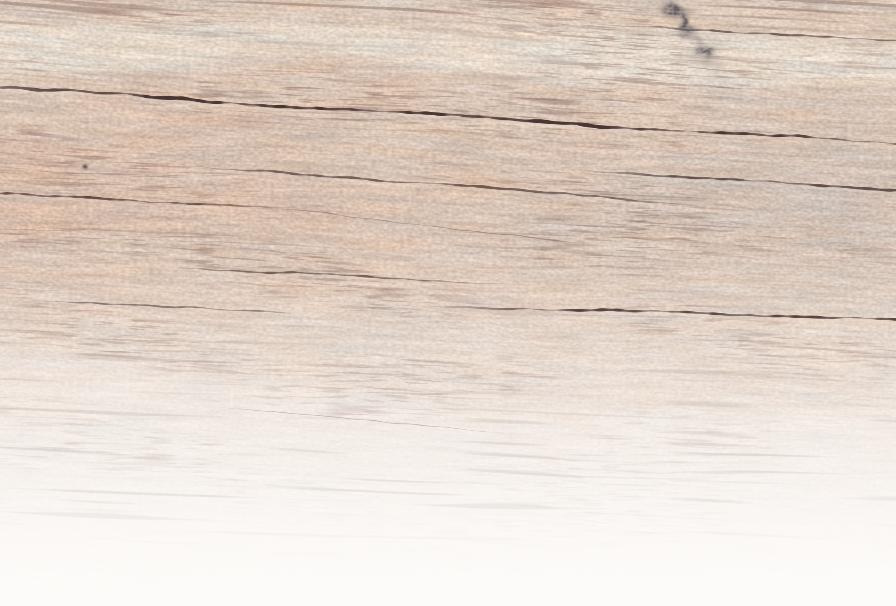
This texture is drawn by a WebGL 2 fragment shader. Its source:

```glsl
#version 300 es
precision highp float;
uniform vec2 u_resolution;
out vec4 fragColor;

const vec3 WHITE = vec3(0.992, 0.984, 0.976);
const vec3 TAN = vec3(0.865, 0.785, 0.722);
const vec3 ROSE = vec3(0.845, 0.735, 0.665);
const vec3 GRAY = vec3(0.80, 0.75, 0.715);
const vec3 CREAM = vec3(0.905, 0.865, 0.815);
const vec3 FIBER = vec3(0.57, 0.46, 0.42);
const vec3 CRACK = vec3(0.29, 0.21, 0.20);
const vec3 KNOT = vec3(0.36, 0.34, 0.36);

// Long cracks: start and end points
const int CRACKS = 10;
const vec4 ENDS[CRACKS] = vec4[CRACKS](
    vec4(-0.2, 0.874, 1.2, 0.744), vec4(-0.2, 0.692, 0.35, 0.656),
    vec4(0.14, 0.735, 0.82, 0.656), vec4(0.62, 0.722, 1.2, 0.668),
    vec4(0.17, 0.560, 0.58, 0.531), vec4(0.02, 0.506, 0.36, 0.484),
    vec4(0.45, 0.497, 1.2, 0.464), vec4(0.66, 0.959, 1.2, 0.917),
    vec4(0.25, 0.666, 0.68, 0.592), vec4(0.22, 0.332, 0.60, 0.282));
const float DEPTH[CRACKS] = float[CRACKS](
    1.0, 0.9, 0.7, 0.8, 0.7, 0.55, 0.9, 0.7, 0.35, 0.25);

vec2 gradient(vec2 cell) {
    vec3 h = fract(cell.xyx * vec3(0.1031, 0.1030, 0.0973));
    h += dot(h, h.yzx + 33.33);
    float angle = 6.2832 * fract((h.x + h.y) * h.z);
    return vec2(cos(angle), sin(angle));
}

// Gradient noise, roughly -0.7 to 0.7
float noise(vec2 p) {
    vec2 i = floor(p), f = fract(p);
    vec2 u = f * f * f * (f * (f * 6.0 - 15.0) + 10.0);
    vec2 e = vec2(0.0, 1.0);
    float low = mix(dot(gradient(i), f), dot(gradient(i + e.yx), f - e.yx), u.x);
    float high = mix(dot(gradient(i + e), f - e), dot(gradient(i + 1.0), f - 1.0), u.x);
    return mix(low, high, u.y);
}

float fbm(vec2 p) {
    float sum = 0.0, amp = 0.6;
    for (int i = 0; i < 4; i++) {
        sum += amp * noise(p);
        p = p * 2.03 + 17.3;
        amp *= 0.55;
    }
    return sum;
}

// Soft band centred on a height
float band(float y, float centre, float halfWidth) {
    float d = (y - centre) / halfWidth;
    return exp(-d * d);
}

float blob(vec2 p, vec2 centre, vec2 radius) {
    vec2 d = (p - centre) / radius;
    return exp(-dot(d, d));
}

// Tapered dark line between two points
float crack(vec2 uv, vec4 ends, float width, float wobble, float pixel) {
    float t = (uv.x - ends.x) / (ends.z - ends.x);
    float taper = smoothstep(0.0, 0.25, t) * (1.0 - smoothstep(0.75, 1.0, t));
    float d = abs(uv.y - mix(ends.y, ends.w, t) - wobble);
    float w = width * mix(0.4, 1.0, taper);
    return taper * (1.0 - smoothstep(max(w - 0.5 * pixel, 0.0), w + 0.5 * pixel, d));
}

// Thin broken fibers found where stretched noise peaks
float fibers(vec2 grain, vec2 scale, float threshold) {
    return smoothstep(threshold, threshold + 0.25, noise(grain * scale));
}

vec3 woodTone(vec2 uv, vec2 grain) {
    float cloud = fbm(grain * vec2(2.5, 10.0) + 4.0);
    float warm = smoothstep(0.8, 0.05, uv.x) * band(uv.y, 0.69, 0.17);
    vec3 tone = mix(TAN, ROSE, clamp(warm * 0.65 + cloud * 0.7, 0.0, 1.0));
    float cool = smoothstep(0.35, 1.0, uv.x) * band(uv.y, 0.66, 0.14);
    tone = mix(tone, GRAY, clamp(cool * 0.6 - cloud * 0.6, 0.0, 0.8));
    // Pale arch below the top edge
    float arch = 0.865 + 0.045 * band(uv.x, 0.33, 0.16) - 0.01 * uv.x + 0.02 * cloud;
    float pale = smoothstep(arch - 0.015, arch + 0.025, uv.y);
    pale *= 1.0 - 0.85 * smoothstep(0.945, 0.985, uv.y + 0.025 * uv.x + 0.03 * cloud);
    return mix(tone, CREAM, pale * 0.85);
}

void main() {
    vec2 uv = gl_FragCoord.xy / u_resolution;
    float pixel = 1.0 / u_resolution.y;
    float drift = 0.011 * noise(vec2(uv.x * 3.0, uv.y * 5.0));
    vec2 grain = vec2(uv.x * 1.48, uv.y + uv.x * mix(0.05, 0.09, uv.y) + drift);

    // Wood tone and white wash
    float wash = smoothstep(0.0, 0.74, uv.y);
    float paleEdge = 0.42 - 0.10 * smoothstep(0.0, 0.6, uv.x);
    float edge = smoothstep(paleEdge - 0.03, paleEdge + 0.03, uv.y + drift);
    wash *= mix(0.82, 1.08, edge);
    vec3 color = mix(WHITE, woodTone(uv, grain), min(wash, 1.0));

    // Grain streaks and crisp speckle
    float ink = min(wash, 1.0);
    float streak = fbm(grain * vec2(7.0, 85.0));
    float speckle = noise(grain * vec2(150.0, 230.0)) + 0.6 * noise(grain * vec2(70.0, 210.0));
    color += ink * (streak * 0.11 + speckle * 0.085);
    color += ink * vec3(0.035, 0.0, -0.03) * noise(grain * vec2(7.0, 48.0) + 9.0);
    float patches = smoothstep(-0.2, 0.4, noise(grain * vec2(2.5, 11.0) + 31.0));
    for (int i = 0; i < 4; i++) {
        float k = float(i);
        vec2 scale = vec2(6.0 + 4.0 * k, 125.0 + 35.0 * k);
        float mask = fibers(grain + k * 7.1, scale, 0.22);
        color = mix(color, FIBER, mask * ink * (0.08 + 0.34 * patches));
    }
    float topStreaks = fibers(grain + 2.7, vec2(3.0, 120.0), 0.08);
    color = mix(color, FIBER, 0.5 * topStreaks * smoothstep(0.93, 0.98, uv.y));
    float faint = fibers(grain + 13.0, vec2(3.0, 105.0), 0.26);
    color = mix(color, GRAY * 0.9, faint * 0.3 * smoothstep(0.06, 0.25, uv.y));

    // Broken cracks with a worn pale lip
    for (int i = 0; i < CRACKS; i++) {
        float k = float(i);
        float wobble = 0.005 * noise(vec2(uv.x * 5.0, k * 3.7))
            + 0.003 * noise(vec2(uv.x * 32.0, k * 5.3));
        float rough = noise(vec2(uv.x * 14.0, k * 9.1 + 0.4))
            + 0.7 * noise(vec2(uv.x * 75.0, k * 4.3 + 0.6));
        float width = 0.0019 * DEPTH[i] * max(1.0 + 1.1 * rough, 0.2);
        float lip = crack(uv + vec2(0.0, 0.005), ENDS[i], width, wobble, pixel);
        float gap = crack(uv, ENDS[i], width, wobble, pixel);
        color = mix(color, CREAM, lip * 0.35 * DEPTH[i]);
        color = mix(color, CRACK, gap * DEPTH[i] * clamp(0.82 + 0.7 * rough, 0.1, 1.0));
    }

    // Knot trailing down from the top edge, and a small pit
    vec2 k = uv + 0.012 * vec2(noise(uv * 60.0), noise(uv * 60.0 + 8.0));
    float knot = 0.8 * blob(k, vec2(0.752, 0.980), vec2(0.013, 0.009));
    knot += 0.8 * blob(k, vec2(0.764, 0.957), vec2(0.006, 0.015));
    knot += 0.6 * blob(k, vec2(0.786, 0.914), vec2(0.012, 0.011));
    float trail = band(k.x, 0.757 + (0.98 - k.y) * 0.45, 0.007);
    knot += 0.25 * trail * smoothstep(0.85, 0.93, k.y);
    color = mix(color, KNOT, clamp(knot * (0.9 + 0.7 * speckle), 0.0, 0.9));
    color = mix(color, CRACK, 0.8 * blob(uv, vec2(0.095, 0.725), vec2(0.003, 0.004)));

    fragColor = vec4(clamp(color, 0.0, 1.0), 1.0);
}
```
